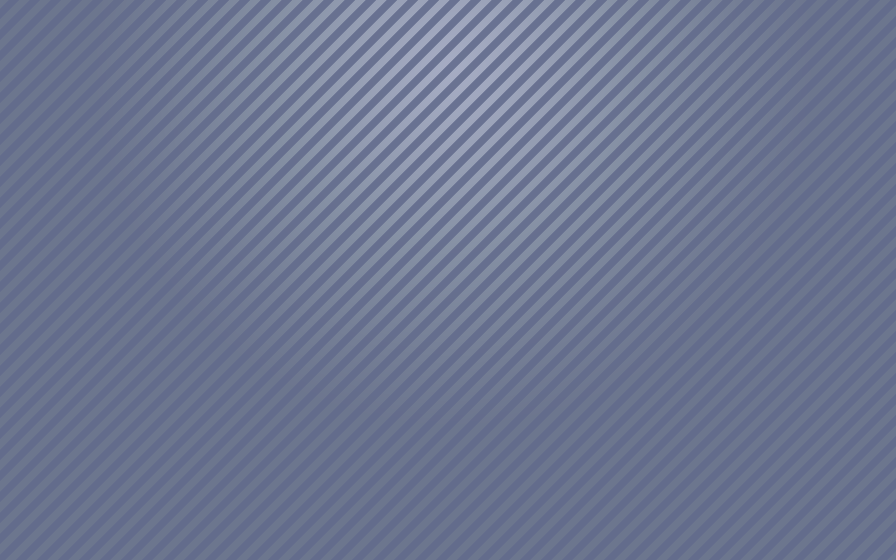
A Shadertoy shader for this pattern:

```glsl
// Diagonal pinstripes on slate blue, with a soft glow falling from the top centre.

#define PERIOD 0.0375              // horizontal stripe spacing, in canvas heights
#define LIGHT_SHARE 0.5            // part of each period taken by the light stripe
#define PHASE 0.0                  // shift of the stripes, in periods
#define GLOW_CENTRE vec2(0.81, 0.88)
#define GLOW_RADIUS 0.64
#define DARK_LIFT 0.025            // how much the glow raises the dark stripes
#define DARK_COLOUR vec3(0.390, 0.425, 0.550)
#define EDGE_COLOUR vec3(0.425, 0.462, 0.558)
#define MID_COLOUR vec3(0.525, 0.568, 0.645)
#define PEAK_COLOUR vec3(0.650, 0.675, 0.765)

// Coverage of the light stripe, smoothed over about one pixel.
float stripeMask(vec2 p, float pixel) {
    float u = (p.x - p.y) / PERIOD + PHASE;
    float distToCentre = abs(fract(u) - 0.5);
    float blur = 0.7 * pixel / PERIOD;
    return 1.0 - smoothstep(-blur, blur, distToCentre - 0.5 * LIGHT_SHARE);
}

// Radial falloff: nearly linear, rounded at the peak and the rim.
float glowAmount(vec2 p) {
    float t = clamp(1.0 - length(p - GLOW_CENTRE) / GLOW_RADIUS, 0.0, 1.0);
    return mix(t, smoothstep(0.0, 1.0, t), 0.35);
}

// Light stripes pass from grey blue through steel to pale lavender.
vec3 lightColour(float glow) {
    vec3 lower = mix(EDGE_COLOUR, MID_COLOUR, clamp(2.0 * glow, 0.0, 1.0));
    return mix(lower, PEAK_COLOUR, clamp(2.0 * glow - 1.0, 0.0, 1.0));
}

void mainImage(out vec4 fragColor, in vec2 fragCoord) {
    vec2 p = fragCoord / iResolution.y;
    float glow = glowAmount(p);
    vec3 dark = DARK_COLOUR + DARK_LIFT * glow;
    vec3 colour = mix(dark, lightColour(glow), stripeMask(p, 1.0 / iResolution.y));
    fragColor = vec4(colour, 1.0);
}
```
